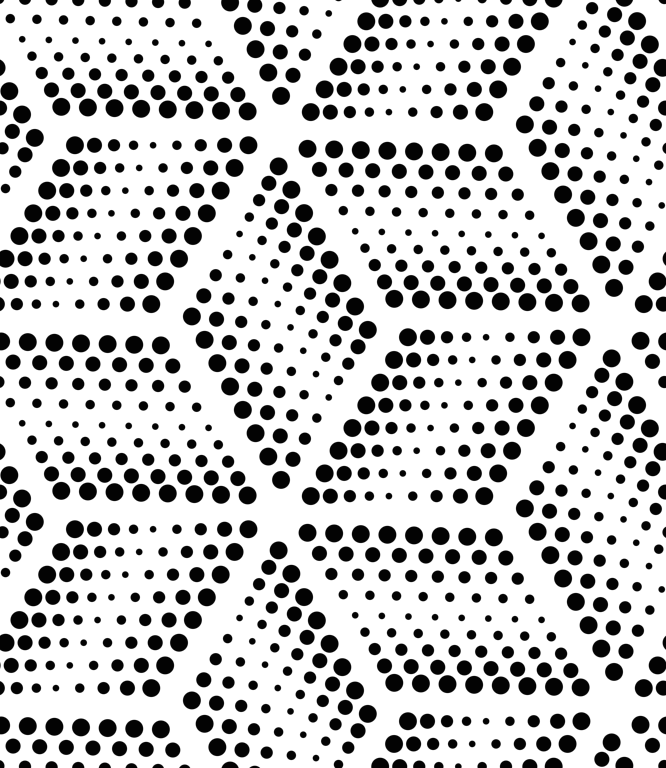
Write a WebGL 1 fragment shader that draws this pattern.

```glsl
precision highp float;

uniform vec2 u_resolution;

const float ROOT3 = 1.7320508;

// Offset from the nearest point of a triangular lattice with unit spacing
vec2 wrapLattice(vec2 p) {
  float column = floor(p.x / (0.5 * ROOT3) + 0.5);
  p -= column * vec2(0.5 * ROOT3, 0.5);
  p.y -= floor(p.y + 0.5);
  return p;
}

// Distance to a slanted block of 8 rows by 9 dots, smallest in the middle
float dotBlock(vec2 p) {
  vec2 rowStep = vec2(0.0361, 0.0591);
  float row = clamp(floor(p.y / rowStep.y) + 0.5, -3.5, 3.5);
  p -= row * rowStep;

  // Dots sit closer together on the left of the smallest one
  p.x += 0.0221;
  float spacing = p.x < 0.0 ? 0.0508 : 0.062;
  float column = clamp(floor(p.x / spacing + 0.5), -4.0, 4.0);
  p.x -= column * spacing;

  float radius = 0.0085 + 0.00367 * abs(column);
  return length(p) - radius;
}

void main() {
  // Two lattice periods in each direction
  vec2 p = gl_FragCoord.xy / u_resolution * vec2(ROOT3, 2.0);
  float pixel = 2.0 / u_resolution.y;

  // Three blocks, each a third of a turn around a shared centre
  mat2 thirdTurn = mat2(-0.5, 0.5 * ROOT3, -0.5 * ROOT3, -0.5);
  vec2 q = p - vec2(1.0143, 1.1615);
  float dist = 1.0;
  for (int i = 0; i < 3; i++) {
    dist = min(dist, dotBlock(wrapLattice(q - vec2(0.1456, -0.2466))));
    q = thirdTurn * q;
  }

  // Black dots on white
  float paper = smoothstep(-0.75, 0.75, dist / pixel);
  gl_FragColor = vec4(vec3(mix(0.01, 1.0, paper)), 1.0);
}
```
